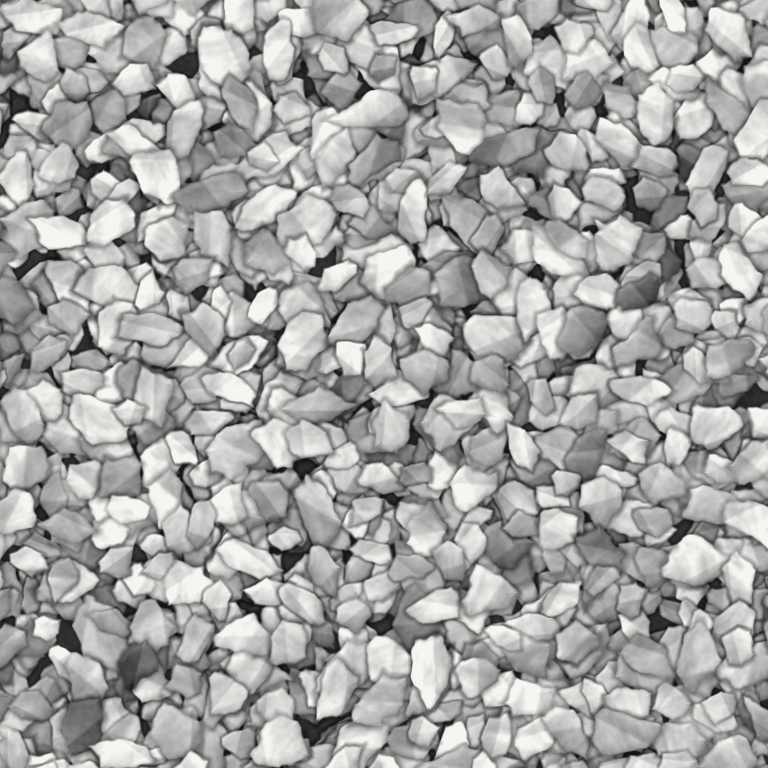
A WebGL 1 fragment shader for this texture:

```glsl
precision highp float;
// Dense bed of crushed pale grey gravel, piled in layers with contact shadows.

uniform vec2 u_resolution;

#define CELLS 15.8         // stones across the canvas, per layer
#define LAYERS 5           // piled layers, bottom to top
#define SIDES 6            // cut faces per stone
#define STONE_MIN 0.32     // stone radius, in cells
#define STONE_MAX 0.60
#define SHADOW_REACH 0.27  // contact shadow width, in stone radii
#define SHADOW_TONE 0.36   // brightness left at the darkest contacts
#define BEVEL_LIGHT 0.09   // contrast between cut faces
#define GRAIN 0.42         // strength of the mineral mottling
#define GAP_TONE 0.19      // darkness of the deepest gaps
#define SOFTNESS 0.0042    // edge blur, in canvas units

const float TAU = 6.2831853;
const vec2 LIGHT = vec2(-0.5, 0.87);

float hash(vec2 p) {
  vec3 q = fract(p.xyx * vec3(0.1031, 0.1030, 0.0973));
  q += dot(q, q.yzx + 33.33);
  return fract((q.x + q.y) * q.z);
}

float noise(vec2 p) {
  vec2 i = floor(p), f = fract(p);
  f = f * f * (3.0 - 2.0 * f);
  return mix(mix(hash(i), hash(i + vec2(1, 0)), f.x),
             mix(hash(i + vec2(0, 1)), hash(i + vec2(1, 1)), f.x), f.y);
}

float fbm(vec2 p) {
  float sum = 0.0, amp = 0.5;
  for (int i = 0; i < 3; i++) {
    sum += amp * noise(p);
    p = mat2(1.6, 1.2, -1.2, 1.6) * p + 7.3;
    amp *= 0.55;
  }
  return sum;
}

mat2 turn(float a) {
  float c = cos(a), s = sin(a);
  return mat2(c, s, -s, c);
}

// Irregular cut polygon: signed distance in x, nearest face normal in yz.
vec3 cutStone(vec2 p, vec2 id) {
  vec3 face = vec3(length(p) - 1.1, normalize(p + 1e-4));
  for (int k = 0; k < SIDES; k++) {
    float n = float(k);
    float angle = (n + 0.85 * hash(id + n * 3.7)) * TAU / float(SIDES);
    vec2 dir = vec2(cos(angle), sin(angle));
    float d = dot(p, dir) - mix(0.64, 1.04, hash(id + n * 5.3 + 41.0));
    if (d > face.x) face = vec3(d, dir);
  }
  return face;
}

// Brightness of a stone's surface from its own tone, tilt, bevel and crease.
float stoneTone(vec2 p, vec3 face, mat2 toWorld, vec2 id) {
  float tone = mix(0.61, 0.95, sqrt(hash(id + 11.0)));
  tone -= 0.24 * step(0.92, hash(id + 17.0));
  vec2 tilt = turn(TAU * hash(id + 23.0)) * vec2(1.0, 0.0);
  tone += 0.08 * dot(p, tilt);
  float crease = dot(p, tilt.yx) - mix(-0.1, 0.6, hash(id + 29.0));
  tone -= 0.12 * smoothstep(-0.07, 0.09, crease);
  float width = mix(0.2, 0.5, hash(id + 31.0));
  float bevel = smoothstep(-width, -width * 0.2, face.x);
  tone += BEVEL_LIGHT * bevel * (dot(toWorld * face.yz, LIGHT) - 0.1);
  return tone * (1.0 - 0.15 * smoothstep(-0.16, 0.03, face.x));
}

void main() {
  vec2 uv = gl_FragCoord.xy / u_resolution.y;
  float blur = max(SOFTNESS, 1.4 / u_resolution.y);
  float chip = 0.20 * (noise(uv * 60.0) - 0.5) + 0.09 * (noise(uv * 130.0) - 0.5);
  // Contacts vary from deep cracks to nearly closed seams.
  float contact = SHADOW_TONE + 0.46 * noise(uv * 24.0 + 9.0);
  float tone = GAP_TONE;
  vec2 topId = vec2(0.0);

  // Paint the pile upwards; each stone shades whatever lies beneath it.
  for (int layer = 0; layer < LAYERS; layer++) {
    float level = float(layer);
    mat2 spin = turn(level * 1.9 + 0.4);
    vec2 grid = spin * uv * CELLS + level * 13.7 + 40.0;
    float depthShade = mix(0.78, 1.0, min(1.0, level / float(LAYERS - 2)));
    for (int j = -1; j <= 1; j++) {
      for (int i = -1; i <= 1; i++) {
        vec2 cell = floor(grid) + vec2(float(i), float(j));
        vec2 id = cell + level * 71.0;
        vec2 jitter = vec2(hash(id + 2.0), hash(id + 5.0)) - 0.5;
        float size = mix(STONE_MIN, STONE_MAX, hash(id + 7.0));
        float stretch = mix(1.0, 1.42, hash(id + 9.0));
        float heading = TAU * hash(id + 13.0);
        vec2 p = turn(heading) * (grid - cell - 0.5 - 0.7 * jitter);
        p *= vec2(1.0 / stretch, stretch) / size;
        if (dot(p, p) > 2.2) continue;

        vec3 face = cutStone(p, id);
        face.x += chip;
        float edge = 0.5 * blur * CELLS / size;
        float cover = 1.0 - smoothstep(-edge, edge, face.x);
        tone *= mix(contact, 1.0, smoothstep(-0.04, SHADOW_REACH, face.x));
        mat2 toWorld = turn(-level * 1.9 - 0.4 - heading);
        tone = mix(tone, depthShade * stoneTone(p, face, toWorld, id), cover);
        if (cover > 0.5) topId = id;
      }
    }
  }

  // Mineral mottling, streaked in a different direction on every stone.
  vec2 streak = turn(TAU * hash(topId + 3.0)) * uv;
  float mottle = fbm(streak * vec2(30.0, 62.0) + hash(topId) * 50.0 + 60.0);
  tone *= 1.0 + GRAIN * (mottle - 0.44);
  tone *= 1.0 + 0.12 * (noise(uv * 7.0 + 3.0) - 0.5);
  tone += 0.04 * (noise(uv * 210.0) - 0.5);
  tone = clamp(tone, 0.08, 0.96);
  gl_FragColor = vec4(tone * vec3(1.0, 1.0, mix(1.0, 0.988, tone)), 1.0);
}
```
